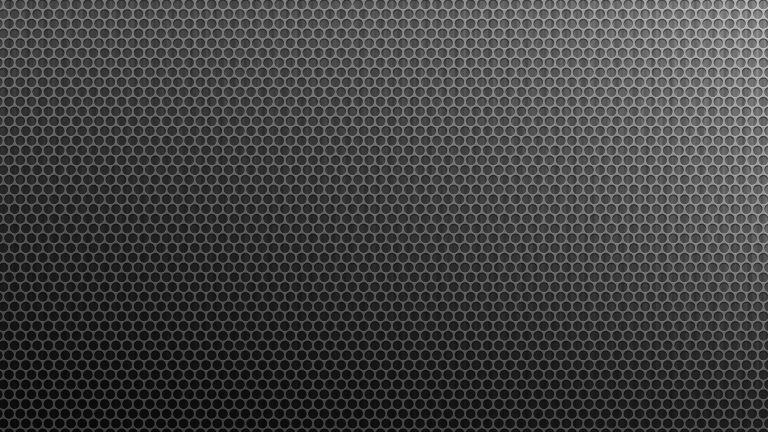
Write a WebGL 1 fragment shader that draws this pattern.

```glsl
precision highp float;

uniform vec2 u_resolution;

// Offset from the nearest hole centre, with a hole pitch of 1
vec2 hexOffset(vec2 p) {
    vec2 cell = vec2(1.0, sqrt(3.0));
    vec2 a = mod(p + 0.5 * cell, cell) - 0.5 * cell;
    vec2 b = mod(p, cell) - 0.5 * cell;
    return dot(a, a) < dot(b, b) ? a : b;
}

// Broad sheen, brightest in the upper right corner
float sheen(vec2 uv) {
    float side = mix(0.08, 0.24, smoothstep(0.0, 0.6, uv.y));
    return 0.04 + 0.23 * pow(uv.y, 1.3) + side * uv.x * uv.x;
}

// Fine vertical brushing that drifts slowly along its length
float brushing(vec2 q) {
    float sum = 0.0;
    float frequency = 170.0;
    float weight = 0.5;
    for (int i = 0; i < 4; i++) {
        float drift = 1.5 * sin(q.y * 9.0 + q.x * 23.0 + float(i) * 2.1);
        sum += weight * sin(q.x * frequency + drift);
        frequency *= 1.63;
        weight *= 0.85;
    }
    return sum;
}

void main() {
    vec2 uv = gl_FragCoord.xy / u_resolution;
    vec2 q = gl_FragCoord.xy / u_resolution.y;

    // 44.3 staggered rows down, about 68 holes across
    float pitches = 44.3 * 0.5 * sqrt(3.0);
    float pixel = pitches / u_resolution.y;
    vec2 offset = hexOffset(q * pitches - vec2(0.3, 0.736));
    float radius = length(offset);
    float edge = radius - 0.43;
    float upward = offset.y / max(radius, 0.001);

    float light = sheen(uv);
    float grain = brushing(q);

    // Recessed plate, shaded below the upper lip of each hole
    float plate = light * (1.0 + 0.13 * grain);
    float lip = smoothstep(-0.17, 0.0, edge);
    plate *= 1.0 - 0.55 * lip * smoothstep(-0.3, 0.8, upward);

    // Raised mesh with a lighter bevel under each hole
    float mesh = light * 1.05 + 0.19 + 0.01 * grain;
    float bevel = 1.0 - smoothstep(0.0, 0.1, abs(edge));
    mesh += bevel * (0.03 - 0.09 * upward) * (0.7 + light);

    float cover = smoothstep(-0.6 * pixel, 0.6 * pixel, edge);
    gl_FragColor = vec4(vec3(mix(plate, mesh, cover)), 1.0);
}
```
